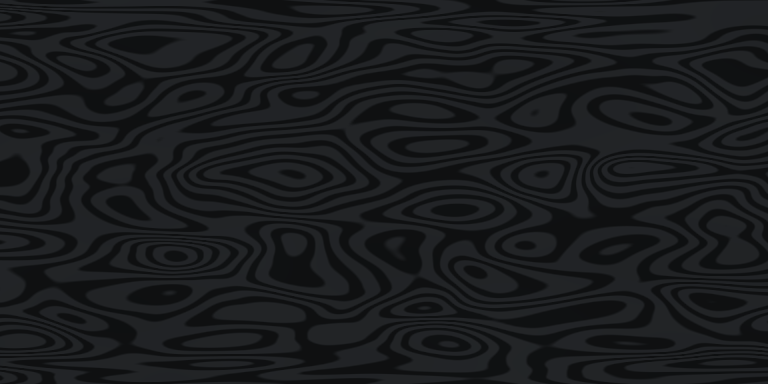
Reproduce this texture procedurally as a WebGL 2 fragment shader.

```glsl
#version 300 es
precision highp float;

#define GRAIN_FREQ vec2(2.7, 7.6)
#define RIM_FREQ vec2(1.0, 15.0)
#define RINGS 6.2
#define LIGHT_LEVEL -0.2
#define WARP 0.22
#define DETAIL 0.1
#define SOFTNESS 0.16
#define LIGHT_TONE vec3(0.132, 0.140, 0.150)
#define DARK_TONE vec3(0.058, 0.064, 0.068)

uniform vec2 u_resolution;
out vec4 fragColor;

float hash(vec2 cell) {
    return fract(sin(dot(cell, vec2(127.1, 311.7))) * 43758.5453);
}

// Projection of the offset on a random unit gradient
float slope(vec2 cell, vec2 offset) {
    float angle = 6.28318 * hash(cell);
    return dot(vec2(cos(angle), sin(angle)), offset);
}

float gradientNoise(vec2 p) {
    vec2 cell = floor(p);
    vec2 f = fract(p);
    vec2 w = f * f * f * (f * (f * 6.0 - 15.0) + 10.0);
    vec2 right = vec2(1.0, 0.0);
    vec2 up = vec2(0.0, 1.0);
    float low = mix(slope(cell, f), slope(cell + right, f - right), w.x);
    float high = mix(slope(cell + up, f - up), slope(cell + 1.0, f - 1.0), w.x);
    return mix(low, high, w.y);
}

// Height field whose contour lines form the stretched ovals
float woodHeight(vec2 p) {
    vec2 q = p * GRAIN_FREQ;
    vec2 bend = vec2(gradientNoise(q * 0.9 + 17.3), gradientNoise(q * 0.9 + 41.8));
    q += WARP * 2.0 * bend;
    float knots = gradientNoise(q + 5.4);
    knots += DETAIL * gradientNoise(q * 2.3 + 63.1);
    knots += 0.25 * gradientNoise(q * 0.45 + 29.6);

    // Thin, nearly straight lines along the top and bottom rims
    float rim = smoothstep(0.38, 0.47, abs(p.y - 0.5));
    float lines = gradientNoise(p * RIM_FREQ + 83.7);
    lines += 0.3 * gradientNoise(p * RIM_FREQ * vec2(2.6, 1.3) + 11.2);
    return mix(knots, lines, rim);
}

void main() {
    vec2 p = gl_FragCoord.xy / u_resolution.y;

    // Alternating bands with a soft transition
    float band = cos(6.28318 * RINGS * woodHeight(p));
    float blur = SOFTNESS + 0.7 * fwidth(band);
    float light = smoothstep(LIGHT_LEVEL - blur, LIGHT_LEVEL + blur, band);

    // Faint drift of the tone
    float drift = 1.0 + 0.06 * gradientNoise(p * vec2(2.0, 5.0) + 7.9);
    fragColor = vec4(mix(DARK_TONE, LIGHT_TONE, light) * drift, 1.0);
}
```
